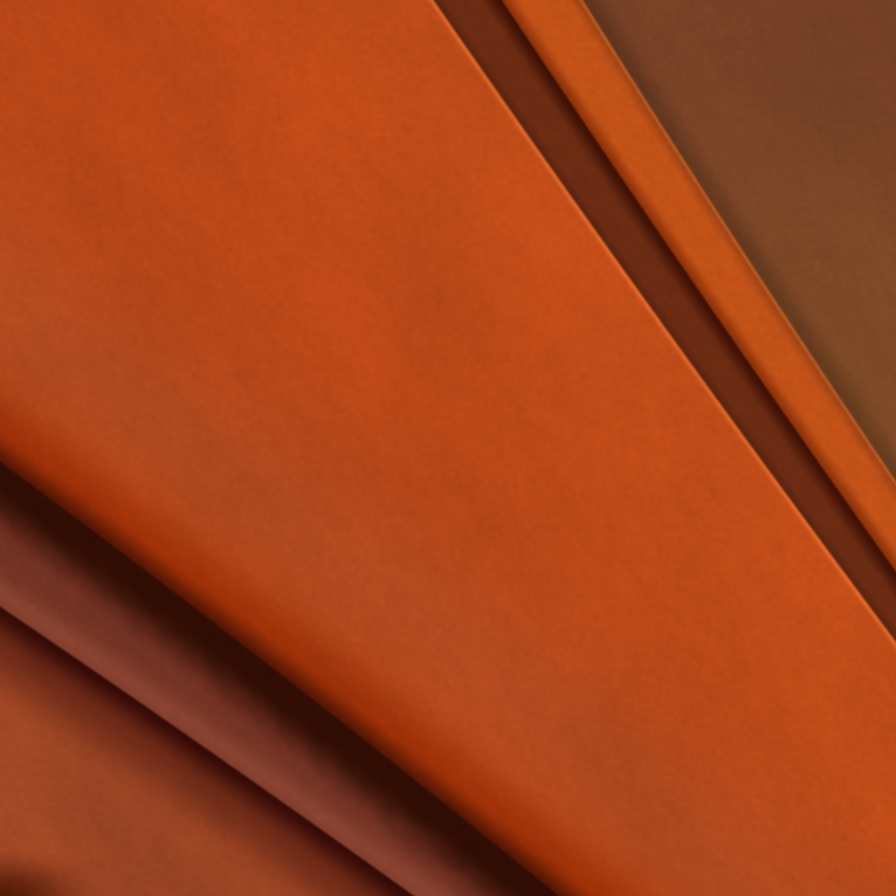
A Shadertoy shader for this texture:

```glsl
vec2 gradientAt(vec2 cell) {
    vec2 h = vec2(dot(cell, vec2(127.1, 311.7)), dot(cell, vec2(269.5, 183.3)));
    return fract(sin(h) * 43758.5) * 2.0 - 1.0;
}

float gradientNoise(vec2 p) {
    vec2 i = floor(p), f = fract(p);
    vec2 u = f * f * f * (f * (f * 6.0 - 15.0) + 10.0);
    float low = mix(dot(gradientAt(i), f),
                    dot(gradientAt(i + vec2(1, 0)), f - vec2(1, 0)), u.x);
    float high = mix(dot(gradientAt(i + vec2(0, 1)), f - vec2(0, 1)),
                     dot(gradientAt(i + vec2(1, 1)), f - vec2(1, 1)), u.x);
    return mix(low, high, u.y);
}

float fbm(vec2 p) {
    float sum = 0.0, gain = 0.5;
    for (int i = 0; i < 4; i++) {
        sum += gain * gradientNoise(p);
        p = mat2(1.6, 1.2, -1.2, 1.6) * p + 7.3;
        gain *= 0.5;
    }
    return sum;
}

// Signed distance to the line through a and b, bowed outward at its middle; positive on the right.
float edgeDistance(vec2 p, vec2 a, vec2 b, float bow) {
    vec2 along = b - a;
    float t = clamp(dot(p - a, along) / dot(along, along), 0.0, 1.0);
    return dot(p - a, normalize(vec2(-along.y, along.x))) - bow * 4.0 * t * (1.0 - t);
}

float cover(float d) {
    float soft = max(0.0022, 0.8 / iResolution.y);
    return smoothstep(-soft, soft, d);
}

float ridge(float d, float width) {
    return exp(-d * d / (width * width));
}

void mainImage(out vec4 fragColor, in vec2 fragCoord) {
    vec2 uv = fragCoord / iResolution.xy;
    vec2 grainUv = vec2(dot(uv, vec2(0.62, -0.78)), dot(uv, vec2(0.78, 0.62)));
    float cloud = fbm(grainUv * vec2(4.0, 8.0) + 3.0);
    float fiber = fbm(grainUv * vec2(30.0, 55.0));
    float grain = gradientNoise(uv * 130.0) + 0.6 * gradientNoise(uv * 230.0 + 9.0);

    float panelEdge = edgeDistance(uv, vec2(1.0, 0.284), vec2(0.484, 1.0), 0.004) * -1.0;
    float stripEdge = edgeDistance(uv, vec2(1.0, 0.362), vec2(0.560, 1.0), 0.003) * -1.0;
    float backEdge = edgeDistance(uv, vec2(1.0, 0.464), vec2(0.651, 1.0), 0.003) * -1.0;
    float foldEdge = edgeDistance(uv, vec2(0.0, 0.486), vec2(0.625, 0.0), 0.005);
    float creaseEdge = edgeDistance(uv, vec2(0.0, 0.323), vec2(0.462, 0.0), 0.002);

    // Broad panel, dulled above the fold and rolling into deep red at it
    vec3 color = mix(vec3(0.725, 0.275, 0.09), vec3(0.77, 0.31, 0.10),
                     smoothstep(0.35, 0.0, -panelEdge) * 0.6);
    color = mix(color, vec3(0.67, 0.285, 0.13), ridge(foldEdge - 0.14, 0.09) * 0.75);
    color = mix(color, vec3(0.62, 0.19, 0.03), 1.0 - smoothstep(0.02, 0.085, foldEdge));
    color = mix(color, vec3(0.32, 0.08, 0.01), 1.0 - smoothstep(-0.005, 0.028, foldEdge));
    color *= 1.0 + 0.13 * cloud;
    color += vec3(0.12, 0.10, 0.06) * ridge(panelEdge + 0.002, 0.003);

    // Shadowed groove, narrow strip and matte backing
    vec3 groove = mix(vec3(0.42, 0.17, 0.075), vec3(0.24, 0.06, 0.015),
                      smoothstep(-0.022, 0.0, stripEdge));
    groove *= 0.82 + 0.18 * smoothstep(0.0, 0.012, panelEdge);
    color = mix(color, groove, cover(panelEdge));

    vec3 strip = mix(vec3(0.56, 0.20, 0.04), vec3(0.76, 0.32, 0.09),
                     smoothstep(0.0, 0.018, stripEdge));
    strip = mix(strip, vec3(0.60, 0.25, 0.08), smoothstep(-0.018, 0.0, backEdge));
    strip += vec3(0.10, 0.10, 0.06) * ridge(backEdge + 0.002, 0.002);
    color = mix(color, strip, cover(stripEdge));

    vec3 backing = mix(vec3(0.47, 0.255, 0.15), vec3(0.50, 0.29, 0.15),
                       smoothstep(1.0, 0.5, uv.y));
    backing *= (0.80 + 0.20 * smoothstep(0.0, 0.03, backEdge)) * (1.0 + 0.12 * cloud);
    color = mix(color, backing, cover(backEdge));

    // Shadow under the fold opening onto a muted band
    vec3 band = mix(vec3(0.19, 0.05, 0.015), vec3(0.45, 0.20, 0.14),
                    smoothstep(0.022, 0.075, -foldEdge + 0.008 * fiber));
    band += vec3(0.09, 0.06, 0.05) * ridge(creaseEdge - 0.012, 0.016);
    color = mix(color, band, cover(-foldEdge - 0.001));

    // Lowest fold, lit away from its crease
    vec3 lower = mix(vec3(0.21, 0.04, 0.02), vec3(0.42, 0.16, 0.09),
                     smoothstep(0.0, 0.035, -creaseEdge));
    lower = mix(lower, vec3(0.61, 0.27, 0.14), smoothstep(0.025, 0.095, -creaseEdge));
    lower = mix(lower, vec3(0.34, 0.11, 0.03),
                smoothstep(0.09, 0.0, length(uv * vec2(0.7, 1.6))));
    lower *= 1.0 + 0.15 * cloud;
    color = mix(color, lower, cover(-creaseEdge));

    // Leather grain
    color *= 1.0 + 0.07 * fiber + 0.045 * grain;
    fragColor = vec4(clamp(color, 0.0, 1.0), 1.0);
}
```
